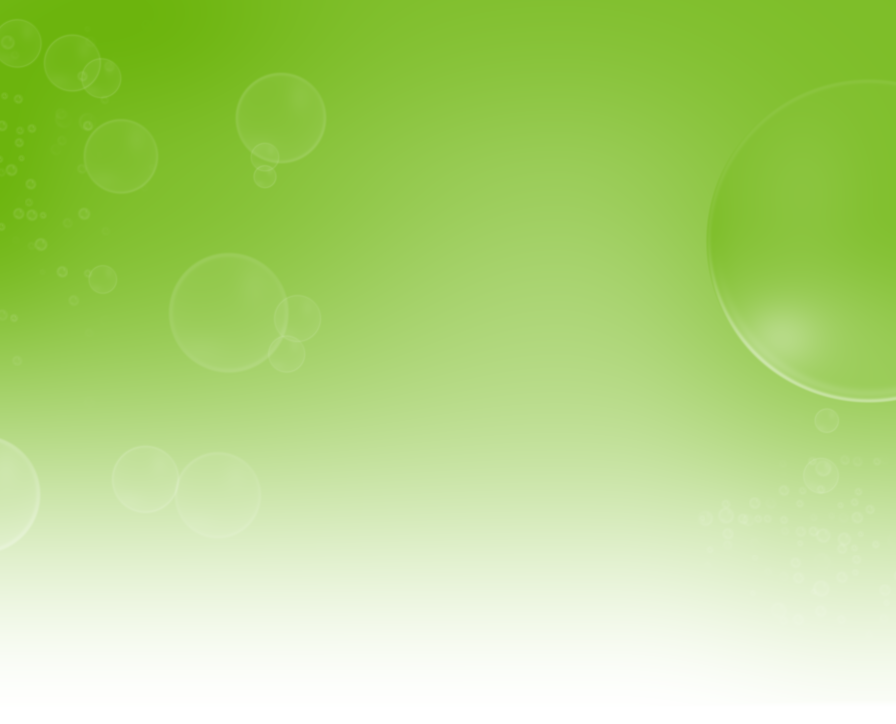
Reproduce this background procedurally as a WebGL 2 fragment shader.

```glsl
#version 300 es
precision highp float;
// Fresh green gradient fading to white, with translucent bubbles and fine droplets.

#define GREEN vec3(0.49, 0.743, 0.155)
#define DEEP_GREEN vec3(0.41, 0.70, 0.03)
#define GLOW_CENTER vec2(0.77, 0.66)
#define GLOW_STRENGTH 0.27
#define ORB_CENTER vec2(1.2, 0.667)
#define ORB_RADIUS 0.224
#define BUBBLE_OPACITY 0.14
#define DROPLET_OPACITY 0.15
#define DROPLET_CELL 0.034

uniform vec2 u_resolution;
out vec4 fragColor;

// x, y, radius, in units of the canvas height
const vec3 BUBBLES[16] = vec3[16](
    vec3(.388, .837, .063), vec3(.366, .783, .020), vec3(.366, .756, .016), vec3(.100, .913, .040),
    vec3(.140, .892, .028), vec3(.024, .940, .034), vec3(.167, .784, .052), vec3(.142, .614, .020),
    vec3(.316, .568, .083), vec3(.411, .560, .033), vec3(.396, .511, .026), vec3(.201, .338, .047),
    vec3(.301, .316, .060), vec3(-.026, .317, .082), vec3(1.142, .419, .017), vec3(1.134, .343, .025));

float hash(vec2 p) {
    vec3 q = fract(vec3(p.xyx) * 0.1031);
    q += dot(q, q.yzx + 33.33);
    return fract((q.x + q.y) * q.z);
}

// Soft elliptical spot, 1 at its centre
float spot(vec2 p, vec2 center, vec2 size) {
    vec2 q = (p - center) / size;
    return exp(-dot(q, q));
}

vec3 background(vec2 p) {
    float depth = 1.0 - p.y - 0.05 * smoothstep(0.85, 1.2, p.x);
    float white = smoothstep(0.26, 1.01, depth);
    white = max(white, smoothstep(0.12, 0.02, p.y));
    vec2 glowSize = vec2(p.x < GLOW_CENTER.x ? 0.4 : 0.3, 0.25);
    white += GLOW_STRENGTH * spot(p, GLOW_CENTER, glowSize);
    vec3 color = mix(GREEN, vec3(1.0), clamp(white, 0.0, 1.0));
    float shade = spot(p, vec2(0.17, 0.98), vec2(0.23, 0.14)) + spot(p, vec2(-0.03, 0.78), vec2(0.12, 0.18));
    return mix(color, DEEP_GREEN, 0.85 * min(shade, 1.0));
}

// White coverage of a thin glassy bubble
float bubble(vec2 p, vec3 shape, float pixel) {
    vec2 q = (p - shape.xy) / shape.z;
    float d = length(q), blur = pixel / shape.z;
    float inside = 1.0 - smoothstep(1.0 - 1.5 * blur, 1.0 + 1.5 * blur, d);
    float rim = exp(-pow((d - 0.96) / max(0.04, blur), 2.0));
    float side = 0.25 + 0.55 * abs(dot(q, vec2(0.6, -0.8)));
    float shine = spot(q, vec2(0.4, 0.45), vec2(0.25, 0.35)) + 0.8 * spot(q, vec2(-0.45, -0.6), vec2(0.4, 0.25));
    return inside * (0.25 + 0.3 * d * d * d + 0.4 * shine + 0.75 * rim * side);
}

// Large bubble with shaded body, lower glow and bright lower rim
vec3 orb(vec3 color, vec2 p, float pixel) {
    vec2 q = (p - ORB_CENTER) / ORB_RADIUS;
    float d = length(q), blur = pixel / ORB_RADIUS;
    float inside = 1.0 - smoothstep(1.0 - 1.5 * blur, 1.0 + 1.5 * blur, d);
    float white = 0.03 + 0.19 * smoothstep(0.2, -0.9, q.y);
    white += 0.08 * spot(q, vec2(-0.4, 0.3), vec2(0.35, 0.5));
    white += 0.20 * spot(q, vec2(-0.55, -0.6), vec2(0.24, 0.2));
    white += 0.10 * spot(q, vec2(-0.4, -0.5), vec2(0.5, 0.35));
    vec3 body = mix(GREEN, vec3(1.0), white);
    body = mix(body, DEEP_GREEN, 0.25 * spot(q, vec2(-1.0, 0.0), vec2(0.14, 0.4)));
    color = mix(color, body, 0.88 * inside);
    float lower = smoothstep(0.1, -0.9, q.y);
    float rim = exp(-pow((d - 0.985) / max(0.014, blur), 2.0));
    float innerRim = exp(-pow((d - 0.94) / 0.03, 2.0));
    return mix(color, vec3(1.0), inside * (rim * (0.06 + 0.34 * lower) + 0.12 * innerRim * lower));
}

// Two hashed layers of droplets, gathered at the left and lower right
float droplets(vec2 p, float pixel) {
    float left = spot(p, vec2(0.02, 0.74), vec2(0.13, 0.23));
    float right = spot(p, vec2(1.16, 0.25), vec2(0.12, 0.11)) + 0.8 * spot(p, vec2(1.0, 0.27), vec2(0.06));
    float density = 0.42 * left + 0.55 * right, cover = 0.0;
    for (int i = 0; i < 2; i++) {
        float cell = DROPLET_CELL / (1.0 + 0.7 * float(i));
        vec2 grid = p / cell + 17.3 * float(i), id = floor(grid);
        float radius = mix(0.12, 0.36, hash(id + 7.0));
        vec2 jitter = vec2(hash(id + 21.0), hash(id + 43.0)) - 0.5;
        vec2 center = (id + 0.5 + jitter * (0.9 - 2.0 * radius) - 17.3 * float(i)) * cell;
        float present = smoothstep(0.0, 0.2, density - hash(id));
        cover += present * bubble(p, vec3(center, radius * cell), 1.5 * pixel);
    }
    return cover + 0.3 * right;
}

void main() {
    vec2 p = gl_FragCoord.xy / u_resolution.y;
    float pixel = 1.0 / u_resolution.y;
    vec3 color = orb(background(p), p, pixel);
    color = mix(color, vec3(1.0), min(DROPLET_OPACITY * droplets(p, pixel), 0.6));
    for (int i = 0; i < BUBBLES.length(); i++) {
        // The bubble cut by the left edge is brighter
        float strength = BUBBLES[i].x < 0.0 ? 1.9 : 0.75 + 0.3 * hash(BUBBLES[i].xy * 91.0);
        color = mix(color, vec3(1.0), min(BUBBLE_OPACITY * strength * bubble(p, BUBBLES[i], pixel), 0.8));
    }
    fragColor = vec4(color, 1.0);
}
```
